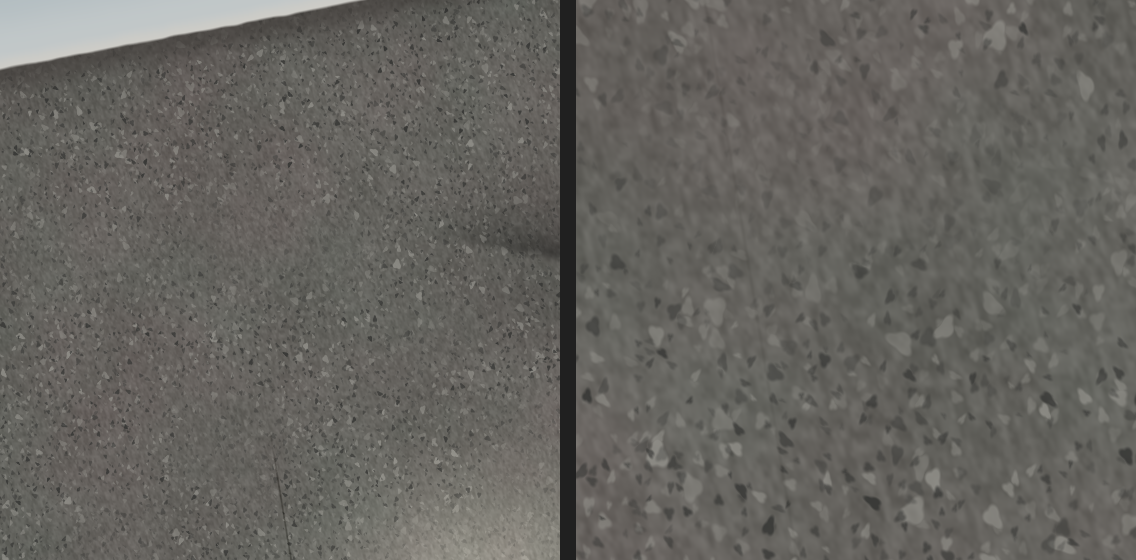
Left: the whole. Right: its middle third, enlarged.
A Shadertoy shader for this texture:

```glsl
// Grey speckled terrazzo floor meeting a pale wall, with a soft glare and a shadow.
#define STONE vec3(0.396, 0.387, 0.369)
#define DARK_CHIP vec3(0.205, 0.207, 0.200)
#define LIGHT_CHIP vec3(0.600, 0.595, 0.570)
#define WALL vec3(0.755, 0.780, 0.785)
#define WALL_HEIGHT 0.876
#define WALL_SLOPE 0.190
#define GRAIN 0.105
#define MOTTLE 0.055
#define CHIP_BLUR 0.0017
#define GLARE vec3(0.180, 0.172, 0.155)

vec3 hash3(vec2 p) {
    vec3 q = fract(p.xyx * vec3(0.1031, 0.1030, 0.0973));
    q += dot(q, q.yxz + 33.33);
    return fract((q.xxy + q.yzz) * q.zyx);
}

float noise(vec2 p) {
    vec2 i = floor(p), f = fract(p);
    f = f * f * (3.0 - 2.0 * f);
    float low = mix(hash3(i).x, hash3(i + vec2(1, 0)).x, f.x);
    float high = mix(hash3(i + vec2(0, 1)).x, hash3(i + 1.0).x, f.x);
    return mix(low, high, f.y);
}

float fbm(vec2 p) {
    float sum = 0.0, amp = 0.5;
    for (int i = 0; i < 4; i++) {
        sum += amp * noise(p);
        p = p * 2.03 + 17.0;
        amp *= 0.5;
    }
    return sum / 0.9375;
}

// Coverage of irregular, mostly upright chips scattered one per cell
float chips(vec2 p, float cells, float density, float size, float seed) {
    vec2 g = p * cells;
    float blur = CHIP_BLUR * cells, cover = 0.0;
    for (int y = -1; y <= 1; y++)
    for (int x = -1; x <= 1; x++) {
        vec2 id = floor(g) + vec2(x, y);
        vec3 place = hash3(id + seed);
        if (place.z > density) continue;
        vec3 form = hash3(id + seed + 71.7);
        vec2 d = g - id - 0.1 - 0.8 * place.xy;
        float turn = 0.25 + (form.x - 0.5) * 2.0;
        d = mat2(cos(turn), -sin(turn), sin(turn), cos(turn)) * d;
        d.x *= 1.2 + 0.8 * form.y;
        float angle = atan(d.y, d.x + 1e-5);
        float radius = size * (0.55 + 0.75 * form.z);
        radius *= 1.0 + 0.2 * sin(3.0 * angle + 40.0 * form.x);
        float chip = smoothstep(blur, -blur, length(d) - radius);
        cover = max(cover, chip * (0.35 + 0.65 * fract(form.y * 7.3)));
    }
    return cover;
}

vec3 terrazzo(vec2 p) {
    // Streaky fine grain and broad tints
    vec2 lean = vec2(p.x + 0.25 * p.y, p.y);
    float grain = 0.65 * noise(lean * vec2(210, 125)) + 0.35 * noise(lean * vec2(350, 260) + 9.0);
    float patches = fbm(p * 9.0 + 4.0);
    vec3 col = STONE + GRAIN * (grain - 0.5) + MOTTLE * (patches - 0.5);
    col += vec3(0.035, -0.012, 0.004) * (fbm(p * 6.0 + 31.0) - 0.5);

    // Chips fade in worn patches
    float clarity = mix(0.5, 1.0, smoothstep(0.3, 0.58, fbm(p * 5.0 + 50.0)));
    float haze = smoothstep(0.14, 0.0, abs(p.y - 0.55)) * smoothstep(0.75, 0.4, p.x);
    clarity *= 1.0 - 0.4 * haze;
    float pale = max(chips(p, 46.0, 0.20, 0.30, 11.0), 0.75 * chips(p, 92.0, 0.30, 0.34, 37.0));
    float dark = max(chips(p, 66.0, 0.30, 0.29, 83.0), 0.75 * chips(p, 115.0, 0.27, 0.33, 129.0));
    col = mix(col, LIGHT_CHIP, 0.75 * pale * clarity);
    return mix(col, DARK_CHIP, 0.90 * dark * clarity);
}

void mainImage(out vec4 fragColor, in vec2 fragCoord) {
    vec2 p = fragCoord / iResolution.xy;
    float pixel = 1.0 / iResolution.y;
    vec3 col = terrazzo(p);

    // Thin seam, clearest near the bottom
    float seamX = 0.52 - 0.165 * p.y;
    float seam = smoothstep(0.0012 + pixel, 0.0, abs(p.x - seamX));
    col -= seam * mix(0.02, 0.12, smoothstep(0.24, 0.12, p.y)) * smoothstep(0.9, 0.75, p.y);

    // Glare at the lower right
    vec2 g = (p - vec2(0.86, -0.03)) / vec2(0.25, 0.19);
    g.x -= 0.25 * g.y;
    col += GLARE * exp(-dot(g, g));

    // Shadow wedge from the right edge
    float reach = smoothstep(0.72, 1.0, p.x);
    float off = p.y - (0.548 + 0.17 * (1.0 - p.x));
    float wedge = off > 0.0 ? exp(-off * 17.0) : smoothstep(-0.022, 0.0, off);
    col *= 1.0 - 0.36 * reach * wedge;
    col *= 1.0 - 0.10 * smoothstep(0.7, 1.0, p.x) * exp(-pow((p.y - 0.48) / 0.09, 2.0));

    // Dim band along the wall
    float edge = p.y - WALL_HEIGHT - WALL_SLOPE * p.x + 0.003 * (noise(p * 45.0) - 0.5);
    float band = smoothstep(-0.055, -0.012, edge);
    col = mix(col, vec3(0.315, 0.300, 0.285) + 0.05 * (noise(p * 160.0) - 0.5), 0.75 * band);
    col *= 1.0 - 0.10 * smoothstep(-0.16, 0.0, edge);

    // Wall, warmer and brighter at its foot
    vec3 wall = mix(vec3(0.805, 0.800, 0.780), WALL, smoothstep(0.0, 0.035, edge));
    wall -= vec3(0.05, 0.035, 0.025) * smoothstep(0.04, 0.13, edge);
    float blur = 0.0015 + pixel;
    col = mix(col, wall, smoothstep(-blur, blur, edge));

    fragColor = vec4(clamp(col, 0.0, 1.0), 1.0);
}
```
